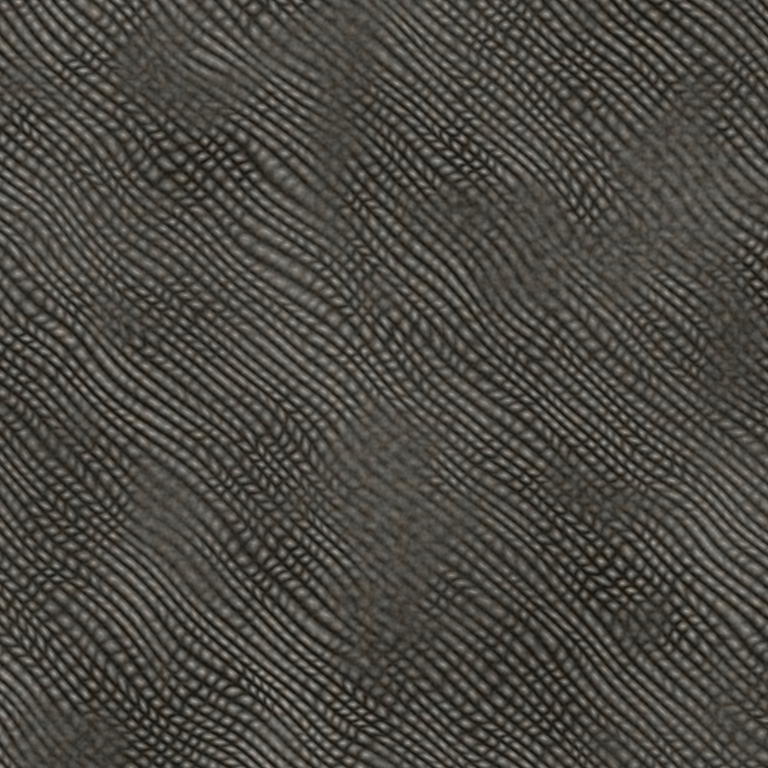
This texture is drawn by a Shadertoy shader. Its source:

```glsl
// Dark grey-brown leather embossed with a fine diagonal crosshatch grain.

vec2 hashGradient(vec2 cell) {
    float angle = 6.2832 * fract(sin(dot(cell, vec2(127.1, 311.7))) * 43758.55);
    return vec2(cos(angle), sin(angle));
}

// Gradient noise, roughly -0.6 to 0.6
float noise(vec2 p) {
    vec2 i = floor(p), f = p - i;
    vec2 w = f * f * f * (f * (f * 6.0 - 15.0) + 10.0);
    float bottom = mix(dot(hashGradient(i), f),
                       dot(hashGradient(i + vec2(1, 0)), f - vec2(1, 0)), w.x);
    float top = mix(dot(hashGradient(i + vec2(0, 1)), f - vec2(0, 1)),
                    dot(hashGradient(i + 1.0), f - 1.0), w.x);
    return mix(bottom, top, w.y);
}

// Rounded crest with a narrow groove, repeating once per unit
float crest(float x) {
    return pow(0.5 + 0.5 * cos(6.2832 * x), 0.7);
}

float leatherHeight(vec2 p) {
    // Axes across and along the ridges, which fall to the right
    float across = dot(p, vec2(0.67, 0.74)) * 64.0;
    float along = dot(p, vec2(0.74, -0.67)) * 58.0;

    // Broad bends, then wandering and merging of single ridges
    float ridge = across + 1.8 * noise(p * 2.7 + 4.0) + 0.8 * noise(p * 8.0)
                + 0.75 * noise(vec2(across * 0.3, along * 0.1));
    float cut = along + 2.0 * noise(p * 3.1 + 17.0)
              + 0.9 * noise(vec2(across * 0.35, along * 0.3) + 31.0)
              + 0.5 * noise(vec2(ridge * 0.9, along * 0.2) + 53.0);

    // Cross grooves vary in depth, turning ridges into beads
    float cutDepth = clamp(0.58 + 0.8 * noise(p * 7.0 + 61.0)
                   + 0.5 * noise(vec2(across, along) * 0.4 + 9.0), 0.1, 0.95);
    float beads = crest(ridge) * mix(1.0, crest(cut), cutDepth);

    // Worn patches hold a finer, flatter grain
    float worn = smoothstep(0.0, 0.4, noise(p * 5.0 + 83.0) + 0.5 * noise(p * 13.0));
    float fineGrain = 0.42 + 0.5 * noise(vec2(across * 1.4, along * 1.1));
    return mix(beads, fineGrain, 0.65 * worn) + 0.16 * noise(p * 125.0);
}

void mainImage(out vec4 fragColor, in vec2 fragCoord) {
    vec2 p = fragCoord / iResolution.y;

    // Light from above: lit slopes plus darkened grooves
    vec2 towardLight = vec2(0.2, 0.98) * 0.0012;
    float nearSide = leatherHeight(p + towardLight);
    float farSide = leatherHeight(p - towardLight);
    float height = 0.5 * (nearSide + farSide);
    float slope = farSide - nearSide;

    float relief = 1.0 + 0.5 * noise(p * 4.0 + 23.0);
    float tone = 0.29 + relief * (0.31 * (height - 0.42) + 0.3 * slope);
    tone += 0.07 * noise(p * 3.5 + 41.0) + 0.05 * noise(p * 210.0);

    // Glints on the crests
    tone += 0.12 * smoothstep(0.6, 1.0, height) * smoothstep(0.0, 0.3, slope);
    tone = clamp(tone, 0.1, 0.62);

    // Warm grey with a faint drift between olive and blue
    float tint = 0.02 * noise(p * 45.0 + 71.0);
    vec3 color = vec3(tone) - vec3(0.0, 0.011, 0.037) + vec3(-tint, 0.0, tint);
    fragColor = vec4(color, 1.0);
}
```
